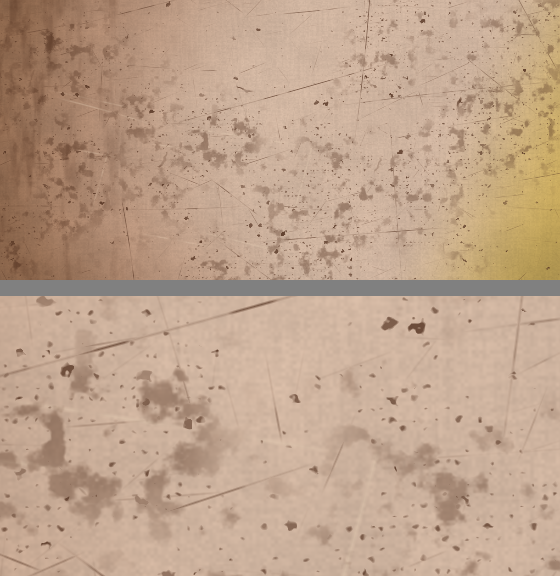
Top: the whole. Bottom: its middle third, enlarged.
Write a Shadertoy shader that draws this texture.

```glsl
// Scratched, aged plate: a brown to pale pink to yellow wash with mottling and grain,
// covered by clumped specks, worn patches, short nicks, chips and long broken scratches.
// Lengths are in units of the canvas height; scattered marks come from a sine hash.

const vec3 BROWN  = vec3(0.56, 0.41, 0.305);
const vec3 TAN    = vec3(0.70, 0.555, 0.46);
const vec3 PINK   = vec3(0.81, 0.705, 0.625);
const vec3 YELLOW = vec3(0.785, 0.665, 0.36);
const vec3 INK    = vec3(0.34, 0.21, 0.14);
const vec3 CHALK  = vec3(0.89, 0.80, 0.70);

const float MOTTLE = 0.13;
const float GRAIN = 0.055;
const float WEAR = 0.42;
const float SCRATCH_WIDTH = 0.0011;
const float SOFTNESS = 0.003;
const int LONG_SCRATCHES = 17;
const int PALE_SCRATCHES = 10;
const int CHIPS = 5;

float hash(vec2 p) {
    return fract(sin(dot(p, vec2(127.1, 311.7))) * 43758.55);
}

float noise(vec2 p) {
    vec2 i = floor(p), f = fract(p);
    f = f * f * (3.0 - 2.0 * f);
    return mix(mix(hash(i), hash(i + vec2(1, 0)), f.x),
               mix(hash(i + vec2(0, 1)), hash(i + vec2(1, 1)), f.x), f.y);
}

float fbm(vec2 p) {
    float sum = 0.0, amp = 0.533;
    for (int i = 0; i < 4; i++) {
        sum += amp * noise(p);
        p = p * 2.03 + 17.3;
        amp *= 0.5;
    }
    return sum;
}

// Slightly bent line with fading ends and uneven ink along its length
float stroke(vec2 p, vec2 centre, float angle, float halfLen, float width, float soft, float seed) {
    vec2 dir = vec2(cos(angle), sin(angle)), q = p - centre;
    float along = dot(q, dir);
    float across = dot(q, vec2(-dir.y, dir.x));
    across += (hash(vec2(seed, 9.0)) - 0.5) * 0.3 * along * along;
    float taper = 1.0 - smoothstep(0.5, 1.0, abs(along) / halfLen);
    float broken = mix(0.3, 1.0, smoothstep(0.3, 0.65, noise(vec2(along * 32.0, seed * 7.0))));
    return taper * broken * clamp((width - abs(across)) / soft + 0.5, 0.0, 1.0);
}

// Irregular dots, one per grid cell at most, denser where clump is high
float specks(vec2 p, float density, float clump, float soft) {
    vec2 g = p * density + 0.35 * (vec2(noise(p * 170.0), noise(p * 170.0 + 40.0)) - 0.5);
    vec2 cell = floor(g);
    vec2 centre = 0.35 + 0.3 * vec2(hash(cell + 3.1), hash(cell + 8.7));
    float radius = mix(0.08, 0.3, pow(hash(cell + 5.3), 2.0));
    float present = step(hash(cell + 1.9), 0.03 + 0.32 * clump);
    float d = length((fract(g) - centre) * vec2(1.0, 1.25)) - radius;
    return present * (0.35 + 0.55 * hash(cell + 6.6)) * clamp(0.5 - d / (density * soft), 0.0, 1.0);
}

// Short hairline nicks scattered on a jittered grid
float nicks(vec2 p, float density, float soft) {
    vec2 base = floor(p * density);
    float ink = 0.0;
    for (int k = 0; k < 9; k++) {
        vec2 cell = base + vec2(k % 3 - 1, k / 3 - 1);
        float seed = hash(cell + 2.3);
        vec2 centre = (cell + vec2(hash(cell + 4.4), hash(cell + 7.9))) / density;
        float angle = seed < 0.55 ? seed - 0.1 : seed * 6.0;
        float halfLen = mix(0.25, 0.95, hash(cell + 11.2)) / density;
        float strength = 0.75 * pow(hash(cell + 13.7), 2.5);
        ink = max(ink, strength * stroke(p, centre, angle, halfLen, SCRATCH_WIDTH * 0.6, soft, seed * 50.0));
    }
    return ink;
}

void mainImage(out vec4 fragColor, in vec2 fragCoord) {
    vec2 p = fragCoord / iResolution.y;
    vec2 uv = fragCoord / iResolution.xy;
    float soft = max(1.0 / iResolution.y, SOFTNESS);

    // Colour wash
    float rise = uv.x - 0.3 * pow(uv.y - 0.52, 2.0) + 0.08 * (fbm(p * 3.0) - 0.5);
    vec3 col = mix(BROWN, TAN, smoothstep(-0.06, 0.2, rise));
    col = mix(col, PINK, smoothstep(0.12, 0.47, rise));
    float warm = smoothstep(0.74, 1.04, uv.x + 0.2 * (0.35 - uv.y));
    col = mix(col, YELLOW, warm);
    col *= 1.0 - 0.13 * smoothstep(0.3, 0.0, uv.y) * smoothstep(0.8, 1.0, uv.x);

    // Mottling, brushed fibres and fine grain
    float left = 1.0 - smoothstep(0.0, 0.4, uv.x);
    float fibres = noise(p * vec2(25.0, 190.0)) + noise(p * vec2(190.0, 18.0)) - 1.0;
    col *= 1.0 + MOTTLE * (0.6 + left) * (fbm(p * 9.0) - 0.5);
    col *= 1.0 + GRAIN * (0.5 * fibres + noise(p * 230.0) - 0.5);

    // Worn patches, vertical stains on the left, and specks
    float clump = smoothstep(0.45, 0.78, fbm(p * 3.7 + 5.0));
    float crumbs = smoothstep(0.54, 0.74, fbm(p * 34.0));
    float stain = left * smoothstep(0.52, 0.8, fbm(p * vec2(22.0, 5.0) + 31.0));
    float ink = WEAR * crumbs * (clump + 0.3 * left) + 0.35 * stain;
    ink = max(ink, specks(p, 34.0, clump * 0.5, soft));
    ink = max(ink, 0.8 * specks(p + 3.0, 78.0, clump, soft));
    ink = max(ink, nicks(p, 7.0, soft));
    ink = max(ink, 0.8 * nicks(p + 5.0, 13.0, soft));

    // Long scratches: shallow, upright and falling families
    for (int i = 0; i < LONG_SCRATCHES; i++) {
        float s = float(i) + 1.0, jitter = hash(vec2(s, 2.0)) - 0.5;
        vec2 centre = vec2(2.0 * fract(s * 0.618), hash(vec2(s, 5.0)));
        int family = i % 4;
        float angle = family == 1 ? 1.57 + 0.3 * jitter : family == 3 ? -0.9 + 0.6 * jitter : 0.15 + 0.3 * jitter;
        float halfLen = mix(0.13, 0.5, pow(hash(vec2(s, 3.0)), 1.5));
        ink = max(ink, mix(0.4, 0.85, hash(vec2(s, 4.0))) * stroke(p, centre, angle, halfLen, SCRATCH_WIDTH, soft, s));
    }

    // Dark ragged chips
    vec2 ragged = p + 0.012 * (vec2(noise(p * 75.0), noise(p * 75.0 + 9.0)) - 0.5);
    for (int i = 0; i < CHIPS; i++) {
        float s = float(i) + 40.0;
        vec2 centre = vec2(2.0 * fract(s * 0.618 + 0.1), 0.25 + 0.65 * hash(vec2(s, 6.0)));
        float halfLen = mix(0.02, 0.05, hash(vec2(s, 7.0)));
        ink = max(ink, 0.85 * stroke(ragged, centre, 3.0 * hash(vec2(s, 8.0)), halfLen, 0.00014 / halfLen, soft, s));
    }

    // Pale rubbed scratches, mostly left of centre
    float chalk = 0.0;
    for (int i = 0; i < PALE_SCRATCHES; i++) {
        float s = float(i) + 70.0;
        vec2 centre = vec2(0.25 + 1.1 * hash(vec2(s, 1.0)), 0.1 + 0.6 * hash(vec2(s, 2.0)));
        float angle = i % 4 == 3 ? 1.3 : -0.15 + 0.25 * (hash(vec2(s, 3.0)) - 0.5);
        float halfLen = mix(0.1, 0.28, hash(vec2(s, 4.0)));
        chalk = max(chalk, stroke(p, centre, angle, halfLen, SCRATCH_WIDTH * 1.5, soft * 1.5, s));
    }

    col = mix(col, CHALK, 0.45 * chalk);
    col = mix(col, INK, clamp(ink, 0.0, 0.9));
    fragColor = vec4(col, 1.0);
}
```
